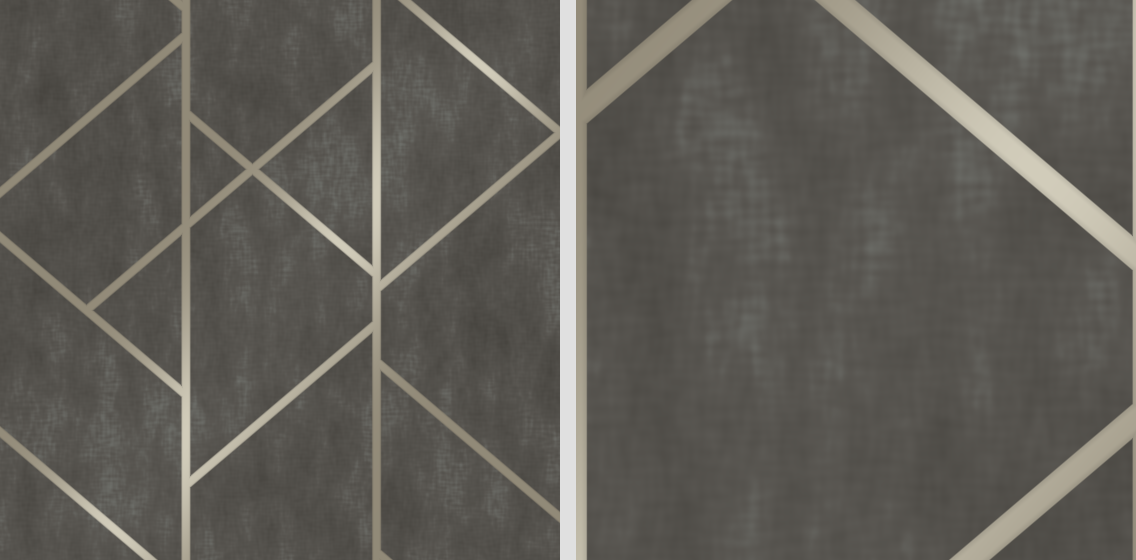
Left: the whole. Right: its middle third, enlarged.
Write a WebGL 2 fragment shader that draws this pattern.

```glsl
#version 300 es
precision highp float;

#define SLOPE 0.85
#define HALF_WIDTH 0.0078
#define SHEEN_CENTRE 0.125
#define SHEEN_SPREAD 0.10
#define CLOUD_SCALE vec2(15.0, 7.0)
#define CLOUD_AMOUNT 1.25
#define GRAIN_AMOUNT 0.6
#define STONE_DARK vec3(0.30, 0.29, 0.27)
#define STONE_MID vec3(0.35, 0.34, 0.32)
#define STONE_LIGHT vec3(0.40, 0.40, 0.38)
#define METAL_DULL vec3(0.57, 0.54, 0.47)
#define METAL_BRIGHT vec3(0.82, 0.80, 0.73)

uniform vec2 u_resolution;
out vec4 fragColor;

// Centre lines of the two upright strips
const vec2 UPRIGHTS = vec2(0.332, 0.6725);

// Diagonal strips: direction, height at x = 0, first x, last x
const vec4 DIAGONALS[11] = vec4[11](
    vec4( 1.0, 0.656, 0.0, 0.332),
    vec4( 1.0, 0.3145, 0.1544, 0.6725),
    vec4( 1.0, -0.088, 0.6725, 1.0),
    vec4( 1.0, -0.149, 0.332, 0.6725),
    vec4(-1.0, 0.577, 0.0, 0.332),
    vec4(-1.0, 1.081, 0.332, 0.6725),
    vec4(-1.0, 1.614, 0.6725, 1.0),
    vec4(-1.0, 0.926, 0.6725, 1.0),
    vec4(-1.0, 0.229, 0.0, 0.332),
    vec4(-1.0, 1.266, 0.0, 0.332),
    vec4(-1.0, 0.586, 0.6725, 1.0));

vec2 gradientAt(vec2 cell) {
    vec3 q = fract(cell.xyx * vec3(0.1031, 0.1030, 0.0973));
    q += dot(q, q.yzx + 33.33);
    float angle = 6.2832 * fract((q.x + q.y) * q.z);
    return vec2(cos(angle), sin(angle));
}

float gradientNoise(vec2 p) {
    vec2 cell = floor(p), f = p - cell;
    vec2 w = f * f * f * (f * (f * 6.0 - 15.0) + 10.0);
    vec2 e = vec2(1.0, 0.0);
    float bottom = mix(dot(gradientAt(cell), f),
                       dot(gradientAt(cell + e), f - e), w.x);
    float top = mix(dot(gradientAt(cell + e.yx), f - e.yx),
                    dot(gradientAt(cell + 1.0), f - 1.0), w.x);
    return mix(bottom, top, w.y);
}

float fbm(vec2 p) {
    float sum = 0.0, amplitude = 1.0;
    for (int i = 0; i < 5; i++) {
        sum += amplitude * gradientNoise(p);
        p = mat2(1.96, 0.25, -0.25, 1.96) * p + 17.3;
        amplitude *= 0.62;
    }
    return sum;
}

// Distance to the nearest centre line of the lattice
float latticeDistance(vec2 p) {
    vec2 side = abs(p.x - UPRIGHTS);
    float nearest = min(side.x, side.y);
    float steepness = inversesqrt(1.0 + SLOPE * SLOPE);
    for (int i = 0; i < DIAGONALS.length(); i++) {
        vec4 strip = DIAGONALS[i];
        float d = abs(p.y - strip.y - strip.x * SLOPE * p.x) * steepness;
        if (p.x >= strip.z && p.x <= strip.w) nearest = min(nearest, d);
    }
    return nearest;
}

// Broad band of light running from lower left to upper right
float sheenAt(vec2 p) {
    float d = (dot(p, vec2(0.783, -0.622)) - SHEEN_CENTRE) / SHEEN_SPREAD;
    return exp(-0.5 * d * d);
}

vec3 stoneColor(vec2 p, float sheen) {
    float clouds = fbm(p * CLOUD_SCALE + 4.7);
    float drift = gradientNoise(p * vec2(4.0, 2.5) + 31.0);
    float weave = gradientNoise(p * vec2(48.0, 190.0));
    float scratches = gradientNoise(p * vec2(170.0, 45.0) + 80.0);

    // Rubbed patches show more of the fine flecks
    float rubbed = smoothstep(0.0, 0.6, clouds + 0.4 * drift);
    float grain = (weave + scratches) * (0.5 + rubbed);
    float tone = 0.55 + 0.35 * sheen + 0.4 * drift + 0.25 * rubbed
               + CLOUD_AMOUNT * clouds * 0.7 + GRAIN_AMOUNT * grain;
    tone = clamp(tone, -0.35, 2.5);
    return tone < 1.0 ? mix(STONE_DARK, STONE_MID, tone)
                      : mix(STONE_MID, STONE_LIGHT, tone - 1.0);
}

void main() {
    vec2 p = gl_FragCoord.xy / u_resolution;
    float pixel = 1.0 / min(u_resolution.x, u_resolution.y);
    float sheen = sheenAt(p);

    // Metal strips with slightly softer, darker rims
    float d = latticeDistance(p);
    vec3 metal = mix(METAL_DULL, METAL_BRIGHT, sheen);
    metal *= 1.0 - 0.08 * smoothstep(0.5, 1.0, d / HALF_WIDTH);
    float coverage = 1.0 - smoothstep(-pixel, pixel, d - HALF_WIDTH);

    fragColor = vec4(mix(stoneColor(p, sheen), metal, coverage), 1.0);
}
```
